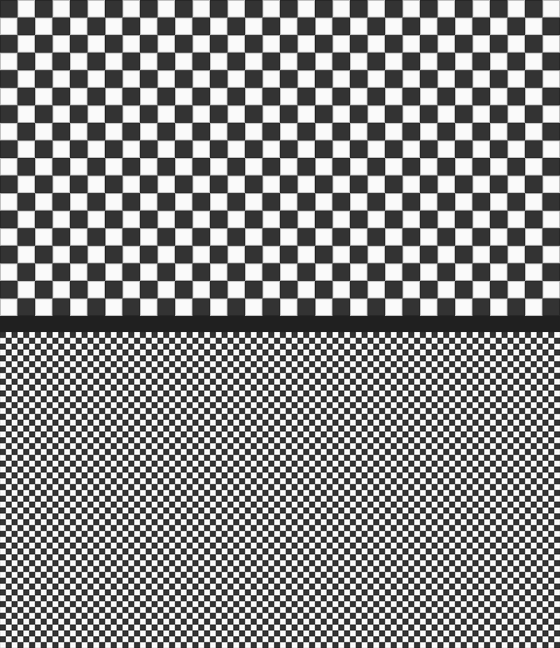
Top: one tile. Bottom: repeated 3 by 3.
Reproduce this pattern procedurally as a Shadertoy shader.

```glsl
// Checkerboard of near-white and charcoal squares, outlined by a thin translucent stroke.
// Box-filtered square waves give the checks; edge distance gives the stroke.
// Even whole counts on both axes make it tile without a seam.

#define CELLS vec2(32.0, 18.0)   // squares across and down, both even
#define LIGHT vec3(0.98)         // light squares
#define DARK vec3(0.20)          // dark squares
#define STROKE_WIDTH 0.05        // stroke inside each square, in squares
#define STROKE_ALPHA 0.26        // strength of the black stroke
#define JOINT_ALPHA 0.46         // strength on the heavier joints
#define JOINT_CENTER 12.0        // column midway between the two joints
#define JOINT_OFFSET 6.0         // columns from there to each joint

// Distance to the nearest square edge along each axis.
vec2 edgeDistance(vec2 p) {
    return 0.5 - abs(fract(p) - 0.5);
}

// 1 on light squares, 0 on dark ones, smoothed over one pixel.
float checker(vec2 p, vec2 pixel) {
    vec2 parity = 1.0 - 2.0 * mod(floor(p), 2.0);
    vec2 wave = parity * clamp(2.0 * edgeDistance(p) / pixel, 0.0, 1.0);
    return 0.5 + 0.5 * wave.x * wave.y;
}

// Pixel coverage of the stroke along each axis.
vec2 strokeCoverage(vec2 p, vec2 pixel) {
    return clamp((STROKE_WIDTH - edgeDistance(p)) / pixel + 0.5, 0.0, 1.0);
}

void mainImage(out vec4 fragColor, in vec2 fragCoord) {
    vec2 p = fragCoord / iResolution.xy * CELLS;
    vec2 pixel = CELLS / iResolution.xy;

    vec3 color = mix(DARK, LIGHT, checker(p, pixel));

    // Stroke around every square, heavier on the left side of two columns.
    vec2 coverage = strokeCoverage(p, pixel);
    float jointColumn = 1.0 - step(0.5, abs(abs(floor(p.x) - JOINT_CENTER) - JOINT_OFFSET));
    float joint = jointColumn * step(fract(p.x), 0.5);
    float shade = max(coverage.x * mix(STROKE_ALPHA, JOINT_ALPHA, joint),
                      coverage.y * STROKE_ALPHA);

    fragColor = vec4(color * (1.0 - shade), 1.0);
}
```
